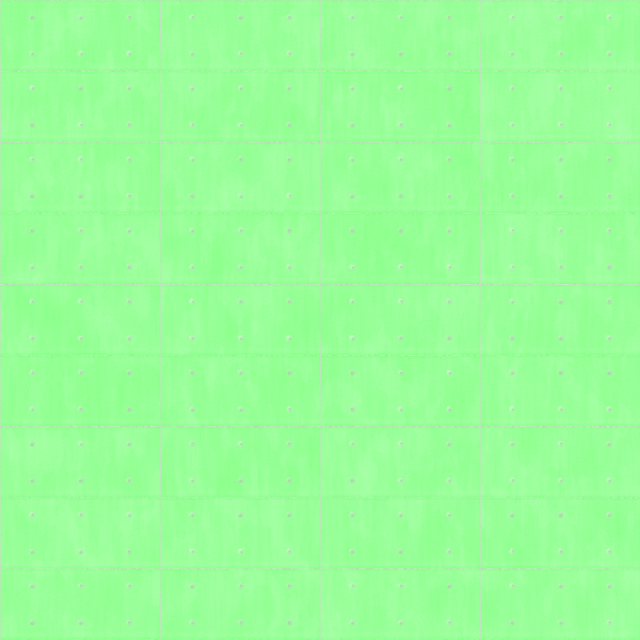
A WebGL 1 fragment shader for this texture:

```glsl
precision highp float;

// Pale green cast panels, 4 across and 9 down, each with six tie holes.
// Folded cell coordinates place the joints and holes; stretched gradient
// noise, shifted per panel, gives the clouds, vertical streaks and grain.

uniform vec2 u_resolution;

vec2 hash2(vec2 p) {
  vec2 k = vec2(dot(p, vec2(127.1, 311.7)), dot(p, vec2(269.5, 183.3)));
  return fract(sin(k) * 43758.545);
}

float cornerRamp(vec2 corner, vec2 offset) {
  float angle = 6.2832 * hash2(corner).x;
  return dot(vec2(cos(angle), sin(angle)), offset);
}

float gradientNoise(vec2 p) {
  vec2 i = floor(p), f = fract(p);
  vec2 u = f * f * f * (f * (f * 6.0 - 15.0) + 10.0);
  vec2 e = vec2(1.0, 0.0);
  return mix(mix(cornerRamp(i, f), cornerRamp(i + e, f - e), u.x),
             mix(cornerRamp(i + e.yx, f - e.yx), cornerRamp(i + 1.0, f - 1.0), u.x), u.y);
}

float fbm(vec2 p) {
  float sum = 0.0, gain = 1.0;
  for (int i = 0; i < 4; i++) {
    sum += gain * gradientNoise(p);
    p = p * 2.03 + 17.3;
    gain *= 0.55;
  }
  return sum;
}

// Antialiased fill of a shape from its signed distance
float coverage(float dist, float pixel) {
  return clamp(0.5 - dist / pixel, 0.0, 1.0);
}

// Concrete tone: panel shade, patches, streaks and grain
float panelTone(vec2 p, vec2 cell) {
  vec2 seed = hash2(cell + 3.7);
  vec2 s = p + floor(seed * 40.0);
  float cloud = fbm(s * vec2(13.0, 9.0));
  float patches = smoothstep(0.05, 0.3, fbm(s * vec2(22.0, 12.0) + 5.0));
  float streak = gradientNoise(s * vec2(95.0, 9.0)) + 0.6 * gradientNoise(s * vec2(210.0, 22.0));
  float grain = gradientNoise(p * 290.0);
  return 0.590 + 0.022 * (seed.x - 0.5) + 0.034 * cloud + 0.024 * patches
       + 0.028 * streak + 0.024 * grain;
}

void main() {
  vec2 grid = vec2(4.0, 9.0);
  float pixel = 1.0 / min(u_resolution.x, u_resolution.y);
  vec2 p = gl_FragCoord.xy / u_resolution - vec2(0.0007, 0.0);
  vec2 cell = mod(floor(p * grid), grid);
  vec2 q = fract(p * grid);
  vec2 edge = min(q, 1.0 - q) / grid;

  // Panel face, with a pale strip and a dark rim along the level joints
  float tone = panelTone(p, cell);
  float wear = gradientNoise(p * vec2(28.0, 60.0));
  tone += 0.014 * smoothstep(0.006, 0.0, abs(q.y / grid.y - 0.009));
  tone -= (0.035 + 0.03 * wear) * smoothstep(0.005, 0.001, edge.y);
  tone -= 0.012 * smoothstep(0.004, 0.001, edge.x);
  tone = clamp(tone, 0.54, 0.68);
  vec3 color = vec3(tone, 1.0 - 0.3 * max(tone - 0.64, 0.0), tone);

  // Thin grey joints, broken up by wear
  vec3 jointGrey = vec3(0.77, 0.88, 0.77);
  float speck = gradientNoise(p * 230.0);
  float level = coverage(edge.y - 0.0009, pixel);
  float upright = coverage(edge.x - 0.0008, pixel);
  color = mix(color, jointGrey - 0.12 * speck, level * clamp(0.72 + 0.6 * wear + 0.5 * speck, 0.0, 1.0));
  float uprightWear = gradientNoise(p * vec2(40.0, 13.0) + 8.0);
  color = mix(color, jointGrey, upright * clamp(0.6 + 0.8 * uprightWear + 0.4 * speck, 0.0, 1.0));

  // Tie holes: three columns by two rows, ragged rim and shaded pit
  float column = clamp(floor((q.x - 0.197) / 0.303 + 0.5), 0.0, 2.0);
  float row = step(0.5, q.y);
  vec2 center = vec2(0.197 + 0.303 * column, 0.245 + 0.515 * row);
  vec2 d = (q - center) / grid;
  vec2 holeSeed = hash2(cell * 7.0 + vec2(column, row));
  float ragged = 0.0016 * gradientNoise(p * 420.0);
  float hole = coverage(length(d) - 0.0041 + ragged, 1.5 * pixel);
  vec3 plug = vec3(0.73, 0.92, 0.73) + 0.06 * (holeSeed.x - 0.5);
  plug += 14.0 * dot(d, vec2(-0.6, 0.6));
  color = mix(color, plug, 0.9 * hole);
  vec2 pit = d - 0.0022 * (holeSeed - 0.5) - vec2(0.0006, -0.0004);
  color = mix(color, vec3(0.64, 0.78, 0.64), 0.65 * coverage(length(pit) - 0.0015, 1.5 * pixel));

  gl_FragColor = vec4(color, 1.0);
}
```
